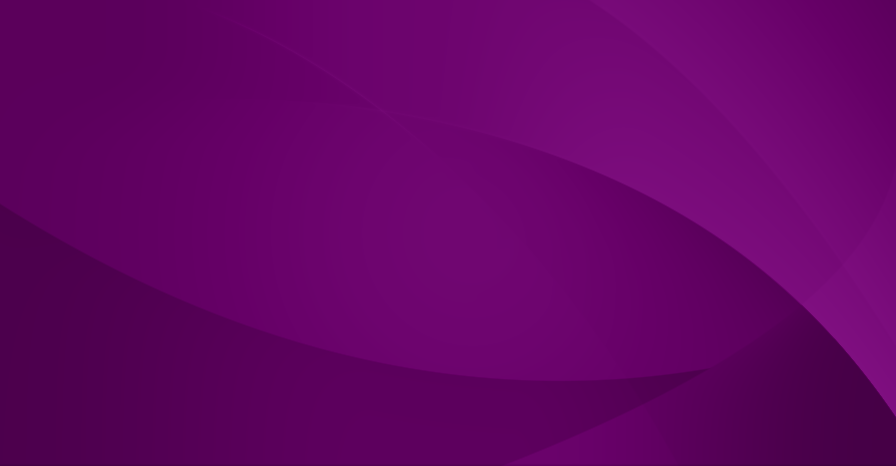
A Shadertoy shader for this background:

```glsl
// Overlapping translucent purple sheets with long curved edges.
// Each edge is a signed polynomial field; each sheet is a soft brightness
// gradient, layered by those edges and then tinted to purple.

#define GLOW_CENTER vec2(1.02, 0.50)
#define GLOW_GAIN 0.095
#define GLOW_FALLOFF 2.0
#define RIPPLE_GAIN 0.0008
#define RIM_GAIN 0.030
#define RIM_SHARPNESS 400.0
#define HAZE_START 0.40
#define HAZE_GAIN 0.60

// Antialiased coverage of the positive side of a field
float cover(float field) {
    return clamp(field / max(1.3 * fwidth(field), 1e-5) + 0.5, 0.0, 1.0);
}

float rim(float field) {
    return RIM_GAIN * exp(-abs(field) * RIM_SHARPNESS);
}

// Signed edge fields: positive above, or to the right of, each curve
float mainArc(vec2 p) {
    float d = p.x - 0.5, d2 = d * d;
    return p.y - (0.7875 - 0.25 * d2 - 0.022 * d2 * d2 * d2);
}

float lowerBowl(vec2 p) {
    float d = p.x - 1.2;
    return p.y - (0.1825 + 0.264 * d * d);
}

float rightSweep(vec2 p) {
    return p.x - (1.93 - 1.633 * pow(max(0.75 - p.y, 0.0), 2.25));
}

float upperSweep(vec2 p) {
    float d = p.x - 1.2625;
    return p.y - (1.0 - 0.65 * d - 0.73 * d * d);
}

float hairline(vec2 p) {
    float d = max(p.x - 0.4375, -0.38), d2 = d * d;
    return p.y - (0.98 - 0.38 * d - 0.5 * d2 - 0.07 * d2 * d2 * d2);
}

// Brightness of the individual sheets
float upperSheet(vec2 p, float arc, float sweep, float hair) {
    float v = mix(0.355, 0.415, smoothstep(0.2, 0.9, p.x));
    v += 0.010 * cover(hair) * smoothstep(0.35, 0.7, p.x);
    v += 0.060 * smoothstep(0.85, 1.4, p.x) * exp(-2.0 * max(arc, 0.0));
    // Soft shade just before the outer sheet, which fades to the corner
    v -= 0.010 * exp(8.0 * min(sweep, 0.0)) * smoothstep(1.0, 1.3, p.x);
    float outer = 0.470 - 0.15 * max(sweep, 0.0);
    return mix(v, outer, cover(sweep) * smoothstep(1.2, 1.3, p.x));
}

float lensSheet(vec2 p, float arc, float hair) {
    float r = length(p - GLOW_CENTER);
    float v = 0.345 + GLOW_GAIN * exp(-GLOW_FALLOFF * r * r);
    v += RIPPLE_GAIN * sin(90.0 * r) * exp(-3.0 * r);
    v -= 0.045 * smoothstep(0.9, 1.6, p.x) * exp(-6.0 * max(-arc, 0.0));
    return v - 0.005 * cover(hair) * smoothstep(0.7, 1.0, p.x);
}

float bowlSheet(vec2 p, float bowl, float hair) {
    float v = mix(0.300, 0.365, smoothstep(0.0, 0.8, p.x));
    v -= 0.008 * exp(-12.0 * max(-bowl, 0.0));
    v -= 0.045 * smoothstep(1.1, 1.55, p.x);
    return v - 0.008 * cover(hair);
}

float cornerSheet(vec2 p, float right, float hair) {
    float v = mix(0.415, 0.285, smoothstep(1.15, 1.9, p.x));
    v += 0.035 * exp(-10.0 * max(right, 0.0)) * smoothstep(1.4, 1.7, p.x);
    return v - 0.012 * cover(hair);
}

void mainImage(out vec4 fragColor, in vec2 fragCoord) {
    // Height runs 0 to 1, width 0 to 1.92
    vec2 p = fragCoord / iResolution.xy * vec2(1.92, 1.0);

    float arc = mainArc(p);
    float bowl = lowerBowl(p);
    float right = rightSweep(p);
    float sweep = upperSweep(p);
    float hair = hairline(p);
    float rightSide = cover(right);

    // The arc dissolves towards the left
    float arcCrisp = smoothstep(0.3, 0.75, p.x);
    float belowArc = mix(smoothstep(-0.12, 0.12, -arc), cover(-arc), arcCrisp);

    // Layer the sheets from back to front
    float v = upperSheet(p, arc, sweep, hair) + 0.015 * rightSide;
    v = mix(v, lensSheet(p, arc, hair), belowArc);
    v = mix(v, bowlSheet(p, bowl, hair), cover(-bowl) * cover(-arc));
    v = mix(v, cornerSheet(p, right, hair), rightSide * belowArc);

    // Fine bright rims along the arc and the hairline
    float arcFade = smoothstep(0.6, 0.85, p.x) * (1.0 - smoothstep(1.1, 1.5, p.x));
    v += 0.5 * rim(arc) * arcFade;
    float hairFade = smoothstep(0.4, 0.55, p.x) * (1.0 - smoothstep(0.75, 1.0, p.x));
    v += rim(hair) * hairFade;

    // Narrow shade at the foot, then the purple tint
    v *= mix(0.88, 1.0, smoothstep(0.0, 0.006, p.y));
    float haze = max(v - HAZE_START, 0.0) * HAZE_GAIN;
    fragColor = vec4(v, haze, v * 1.01, 1.0);
}
```
